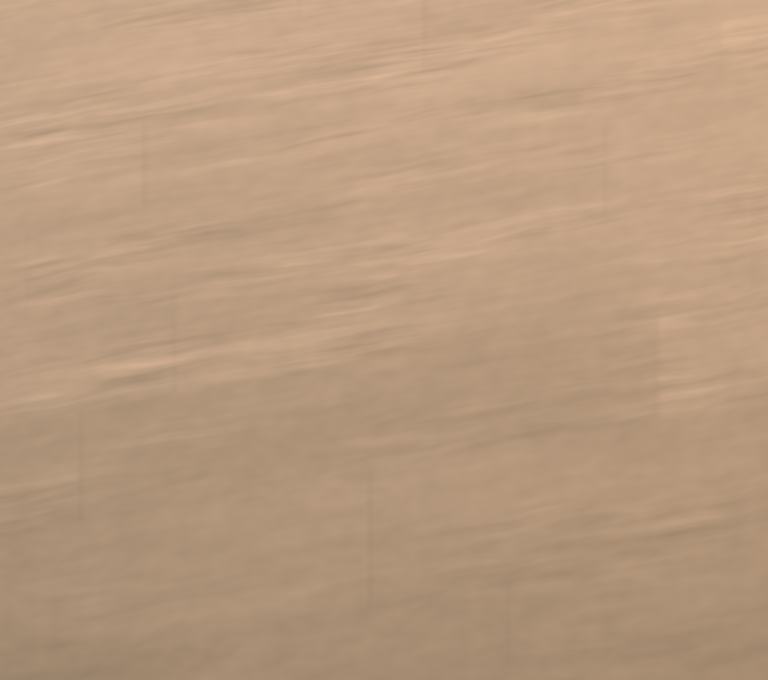
Reproduce this texture procedurally as a Shadertoy shader.

```glsl
const vec3 SHADED_OAK = vec3(0.600, 0.510, 0.412);
const vec3 LIT_OAK = vec3(0.800, 0.667, 0.552);
const float GRAIN_SLOPE = 0.18;
const float PLANK_LENGTH = 0.85;

float hash(vec2 p) {
    vec3 q = fract(vec3(p.xyx) * 0.1031);
    q += dot(q, q.yzx + 33.33);
    return fract((q.x + q.y) * q.z);
}

float cornerSlope(vec2 cell, vec2 offset) {
    float angle = 6.2832 * hash(cell + 57.0);
    return dot(vec2(cos(angle), sin(angle)), offset);
}

// Gradient noise, roughly -0.6 to 0.6
float noise(vec2 p) {
    vec2 i = floor(p), f = p - i;
    vec2 w = f * f * f * (f * (f * 6.0 - 15.0) + 10.0);
    vec2 e = vec2(1.0, 0.0);
    float low = mix(cornerSlope(i, f), cornerSlope(i + e, f - e), w.x);
    float high = mix(cornerSlope(i + e.yx, f - e.yx), cornerSlope(i + e.xx, f - e.xx), w.x);
    return mix(low, high, w.y);
}

// Keeps the strong crests and flattens the rest
float sparse(float n) {
    return n * smoothstep(0.0, 0.32, abs(n));
}

// x: tone, y: grain strength, z: end joint shadow
vec3 plank(float row, float along) {
    float q = along / PLANK_LENGTH + 5.0 * hash(vec2(row, 3.0));
    float cell = floor(q), f = q - cell;
    float step01 = smoothstep(0.0, 0.014, f);
    vec2 before = vec2(cell - 1.0, row), here = vec2(cell, row);
    float tone = mix(hash(before), hash(here), step01);
    float strength = mix(hash(before + 19.0), hash(here + 19.0), step01);
    float joint = exp(-pow((f - 0.007) / 0.006, 2.0)) * pow(hash(here + 41.0), 2.0);
    return vec3(tone, strength, joint);
}

// Rows narrow towards the top, blended softly along their long edges
vec3 floorPlanks(float depth, float along) {
    float row = floor(depth);
    float blend = smoothstep(0.0, 0.08, depth - row);
    return mix(plank(row - 1.0, along), plank(row, along), blend);
}

// Sparse broken streaks in three widths, gathered in patches
float woodGrain(vec2 p) {
    float warp = 0.07 * noise(p * vec2(2.5, 0.9)) + 0.035 * noise(p * vec2(11.0, 3.0));
    vec2 q = vec2(p.x, p.y + warp);
    float broad = noise(q * vec2(2.2, 2.3) + 11.0);
    float streaks = sparse(noise(q * vec2(4.5, 7.0) + 23.0));
    float fine = sparse(noise(q * vec2(8.0, 14.0) + 37.0));
    float threads = noise(q * vec2(15.0, 25.0) + 83.0);
    float patches = smoothstep(-0.2, 0.35, noise(p * vec2(3.0, 1.8) + 71.0));
    float detail = 0.26 * streaks + 0.26 * fine + 0.09 * threads;
    return 0.17 * broad + mix(0.35, 1.15, patches) * detail;
}

float roomLight(vec2 uv) {
    float light = 0.25 + 0.74 * uv.y + 0.10 * (uv.x - 0.5) * uv.y;
    float corner = 1.0 - smoothstep(0.0, 0.35, length(uv));
    return light - 0.14 * corner;
}

void mainImage(out vec4 fragColor, in vec2 fragCoord) {
    vec2 uv = fragCoord / iResolution.xy;
    vec2 p = fragCoord / iResolution.y;

    // Sheared floor coordinates with gentle perspective
    float across = p.y - GRAIN_SLOPE * p.x;
    float depth = across * (4.5 + 2.5 * across) + 4.0;
    vec3 board = floorPlanks(depth, p.x);

    // Grain fades into the softer foreground
    float clarity = mix(0.55, 1.1, smoothstep(0.0, 0.7, uv.y));
    float grain = woodGrain(vec2(p.x, depth)) * mix(0.75, 1.3, board.y) * clarity;
    vec2 sheared = vec2(p.x, across);
    float mottle = 0.10 * noise(sheared * vec2(18.0, 34.0)) + 0.08 * noise(sheared * vec2(42.0, 68.0));

    float tone = roomLight(uv) + grain + mottle;
    tone += 0.12 * (board.x - 0.5) - 0.10 * board.z;

    vec3 color = mix(SHADED_OAK, LIT_OAK, tone);
    color += vec3(0.006, -0.002, -0.008) * (uv.x - 0.5);
    fragColor = vec4(color, 1.0);
}
```
